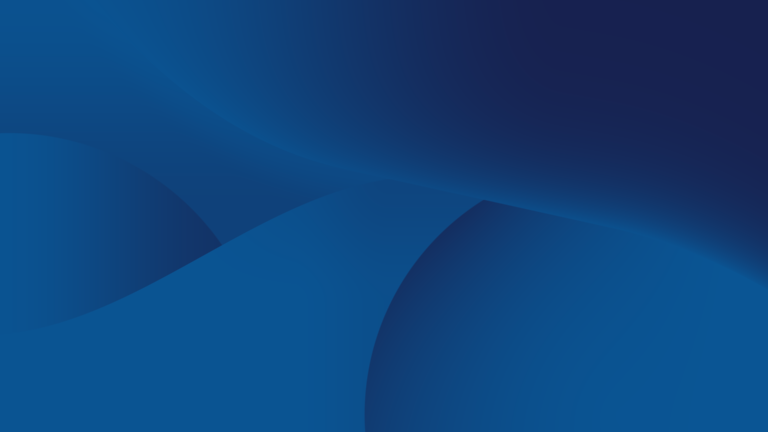
This background is drawn by a Shadertoy shader. Its source:

```glsl
// Abstract blue backdrop of overlapping smooth discs and waves with shaded edges.

const vec3 BLUE = vec3(0.038, 0.335, 0.582);
const vec3 NAVY = vec3(0.092, 0.125, 0.305);

// Coverage of a region whose signed distance is positive inside.
float cover(float inside) {
    float pixel = 1.0 / iResolution.y;
    return smoothstep(-pixel, pixel, inside);
}

// Lower boundary of the dark canopy: a sloping line bent at both ends.
float canopyEdge(float x) {
    float left = max(0.8 - x, 0.0);
    float right = max(x - 1.42, 0.0);
    return 0.588 - 0.22 * (x - 0.891)
         + left * left * (0.62 + 0.25 * left) - 0.5 * right * right;
}

float waveEdge(float x) {
    return 0.408 + 0.185 * sin(3.0 * (x - 0.47));
}

// Each shade runs from 0 (blue) to 1 (navy).
float backShade(vec2 p, float below) {
    float shade = 0.08 + 0.3 * smoothstep(1.0, 0.5, p.y);
    return shade * (0.65 + 0.35 * smoothstep(0.0, 0.12, below));
}

float waveShade(vec2 p) {
    float crest = smoothstep(0.3, 0.6, p.y) * smoothstep(0.4, 0.9, p.x);
    return 0.03 + 0.18 * crest + 0.1 * smoothstep(0.68, 0.9, p.x);
}

float rightDiscShade(vec2 p, float depth) {
    float rim = 0.76 * exp(-3.5 * max(depth, 0.0));
    return rim * smoothstep(1.75, 1.0, p.x) * mix(0.65, 1.0, min(p.y / 0.5, 1.0));
}

float canopyShade(vec2 p, float height) {
    float deep = 0.1 + 0.88 * smoothstep(0.2, 1.3, p.x);
    float offset = (p.x - 1.0) / 0.35;
    float rim = 0.05 + 0.17 * exp(-offset * offset);
    return mix(rim, deep, 1.0 - exp(-max(height, 0.0) / 0.1));
}

void mainImage(out vec4 fragColor, in vec2 fragCoord) {
    vec2 p = fragCoord / iResolution.y;
    p.x *= (16.0 / 9.0) * iResolution.y / iResolution.x;

    float canopy = p.y - canopyEdge(p.x);
    float leftDisc = 0.6 - length(p - vec2(0.02, 0.092));
    float rightDisc = 0.587 - length(p - vec2(1.431, 0.04));
    float wave = waveEdge(p.x) - p.y;

    // Layers from back to front.
    float shade = backShade(p, -canopy);
    shade = mix(shade, 0.05 + 0.6 * smoothstep(0.0, 0.55, p.x), cover(leftDisc));
    shade = mix(shade, waveShade(p), cover(wave));
    shade = mix(shade, rightDiscShade(p, rightDisc), cover(rightDisc));
    shade = mix(shade, canopyShade(p, canopy), cover(canopy));

    fragColor = vec4(mix(BLUE, NAVY, shade), 1.0);
}
```
